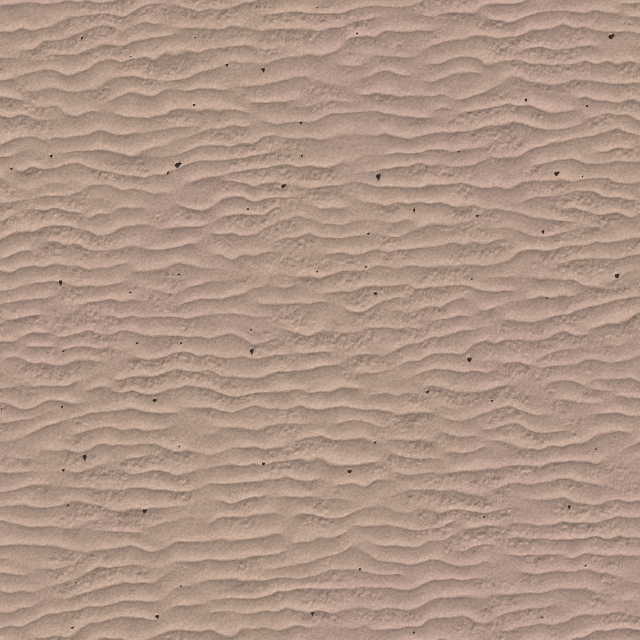
Reproduce this texture procedurally as a Shadertoy shader.

```glsl
// Wind-rippled beach sand with rough troughs, fine grain and scattered dark pebbles.

const float TAU = 6.2831853;
const float RIPPLES = 34.0;                        // crests per canvas height
const vec2 KERNEL_SIZE = vec2(0.105, 0.058);       // reach of one wave packet
const vec3 TAN_SAND = vec3(1.0, 0.857, 0.768);
const vec3 PINK_SAND = vec3(1.0, 0.847, 0.777);
const vec3 PEBBLE = vec3(0.17, 0.14, 0.13);

vec3 hash3(vec2 p) {
    vec3 q = fract(p.xyx * vec3(0.1031, 0.1030, 0.0973));
    q += dot(q, q.yxz + 33.33);
    return fract((q.xxy + q.yzz) * q.zyx);
}

float noise(vec2 p) {
    vec2 cell = floor(p), f = fract(p);
    f = f * f * (3.0 - 2.0 * f);
    float low = mix(hash3(cell).x, hash3(cell + vec2(1, 0)).x, f.x);
    float high = mix(hash3(cell + vec2(0, 1)).x, hash3(cell + vec2(1, 1)).x, f.x);
    return mix(low, high, f.y);
}

float fbm(vec2 p) {
    float sum = 0.0, weight = 0.5;
    for (int i = 0; i < 4; i++) {
        sum += weight * noise(p);
        p = p * 2.03 + 17.3;
        weight *= 0.5;
    }
    return sum / 0.9375;
}

// Sum of oriented wave packets: x = phase in cycles, y = coherence.
vec2 ripplePhase(vec2 p, float frequency) {
    vec2 home = floor(p / KERNEL_SIZE), wave = vec2(0);
    float total = 0.0;
    for (int j = -1; j <= 1; j++)
    for (int i = -1; i <= 1; i++)
    for (int k = 0; k < 3; k++) {
        vec2 cell = home + vec2(i, j);
        vec3 r = hash3(cell + 100.0 + 57.0 * float(k));
        vec3 s = hash3(cell + 311.0 + 71.0 * float(k));
        vec2 center = (cell + r.xy) * KERNEL_SIZE;
        vec2 d = p - center;
        float weight = max(0.0, 1.0 - dot(d / KERNEL_SIZE, d / KERNEL_SIZE));
        weight *= weight;
        float tilt = 0.06 + 0.44 * (s.x - 0.5);
        float along = dot(d, vec2(-sin(tilt), cos(tilt))) * mix(0.85, 1.2, s.y);
        float cycles = frequency * (along + center.y - 0.06 * center.x) + 0.8 * r.z;
        wave += weight * vec2(cos(TAU * cycles), sin(TAU * cycles));
        total += weight;
    }
    return vec2(atan(wave.y, wave.x + 1e-6) / TAU, length(wave) / max(total, 1e-4));
}

// Lit crest that drops sharply into a shaded lee side; t runs downhill.
float rippleShade(float t) {
    float crest = smoothstep(0.4, 0.92, t) * (1.0 - smoothstep(0.94, 1.0, t));
    float lee = smoothstep(0.0, 0.06, t) * exp(-4.8 * t);
    return 0.8 * crest - 1.3 * lee;
}

// Light-from-above relief of a bumpy surface.
float relief(vec2 p, float scale) {
    vec2 q = p * scale;
    return fbm(q) - fbm(q + vec2(-0.25, 0.6));
}

// x = pebble cover, y = sunlit rim above it.
vec2 pebbles(vec2 p, float count, float share, float size) {
    vec2 cell = floor(p * count);
    vec3 r = hash3(cell + 7.0 * count), s = hash3(cell + 13.0 * count);
    vec2 d = p - (cell + 0.2 + 0.6 * r.xy) / count;
    float radius = size * mix(0.5, 1.0, s.x);
    float angle = TAU * s.y;
    vec2 q = mat2(cos(angle), sin(angle), -sin(angle), cos(angle)) * d;
    q.x *= mix(0.5, 1.0, s.z);
    float dist = length(q) + radius * 0.8 * (noise(d / radius * 1.4 + 40.0) - 0.5);
    float present = step(r.z, share);
    float cover = 1.0 - smoothstep(radius - 0.0009, radius + 0.0009, dist);
    float rim = 1.0 - smoothstep(0.3, 1.6, length(d - radius * vec2(-0.7, 1.3)) / radius);
    return present * vec2(cover, rim);
}

void mainImage(out vec4 fragColor, in vec2 fragCoord) {
    vec2 p = fragCoord / iResolution.y;

    // Wavy crest lines
    vec2 bent = p;
    bent.y += 0.014 * (noise(p * vec2(25.0, 27.0)) - 0.5);
    bent.y += 0.006 * (noise(p * vec2(58.0, 50.0) + 9.0) - 0.5);
    vec2 ripple = ripplePhase(bent, RIPPLES);
    float t = fract(-ripple.x);
    float strength = smoothstep(0.0, 0.4, ripple.y) * mix(0.7, 1.25, noise(p * vec2(18.0, 26.0) + 5.0));
    float light = 0.687 + 0.125 * strength * rippleShade(t);

    // Rough, crumbly troughs
    float trough = smoothstep(0.03, 0.2, t) * (1.0 - smoothstep(0.5, 0.8, t));
    float rough = smoothstep(0.45, 0.62, fbm(p * vec2(18.0, 26.0) + 30.0)) * mix(0.3, 1.0, trough);
    light += rough * (0.3 * relief(p, 175.0) - 0.01);
    light += 0.015 * (fbm(p * 6.0 + 60.0) - 0.5);

    // Fine grain
    light += 0.08 * (noise(p * 500.0) - 0.5) + 0.08 * relief(p + 3.0, 250.0);

    // Sand tint and pebbles
    float pink = smoothstep(0.45, 0.7, fbm(p * 3.5 + 80.0));
    vec3 color = light * mix(TAN_SAND, PINK_SAND, pink);
    vec2 stones = max(pebbles(p, 6.0, 0.5, 0.0037), pebbles(p + 0.03, 11.0, 0.4, 0.002));
    color *= 1.0 + 0.12 * stones.y;
    color = mix(color, PEBBLE, 0.9 * stones.x);

    fragColor = vec4(color, 1.0);
}
```
